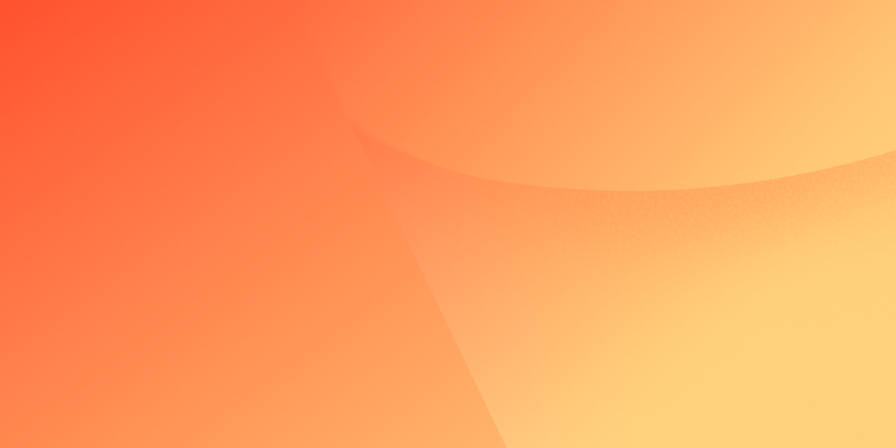
Reproduce this background procedurally as a Shadertoy shader.

```glsl
// Warm orange-to-yellow backdrop of three overlapping gradient sheets.
// A slanted line bounds the left sheet and a shallow arc bounds the top one;
// the arc casts a soft shadow, speckled by cellular noise, on the sheet below.

const vec2 CANVAS = vec2(2.0, 1.0);
const float BRIGHTEST = 0.82;

// Linear ramp: a start value plus a slope along each axis.
float ramp(vec2 p, float start, vec2 slope) {
    return start + dot(p, slope);
}

// Minimum of two values with a rounded corner of the given width.
float softMin(float a, float b, float width) {
    float h = clamp(0.5 + 0.5 * (b - a) / width, 0.0, 1.0);
    return mix(b, a, h) - width * h * (1.0 - h);
}

// Antialiased step across a signed distance.
float edge(float dist, float width) {
    return smoothstep(-width, width, dist);
}

// Warm palette, indexed by its green channel.
vec3 warmColor(float tone) {
    return vec3(1.0, tone, 0.61 * tone - 0.013);
}

// Depth of the arc below the top of the canvas.
float arcDepth(float x) {
    float dx = x - 1.406;
    float tail = max(-dx - 0.3, 0.0);
    return 0.426 - 0.258 * dx * dx - 0.5 * tail * tail;
}

vec2 hash2(vec2 cell) {
    vec3 q = fract(cell.xyx * vec3(0.1031, 0.1030, 0.0973));
    q += dot(q, q.yzx + 33.33);
    return fract((q.xx + q.yz) * q.zy);
}

// Cellular noise: distance to the closest scattered point, about -1..1.
float speckle(vec2 p) {
    vec2 cell = floor(p);
    float nearest = 2.0;
    for (int j = -1; j <= 1; j++) {
        for (int i = -1; i <= 1; i++) {
            vec2 neighbor = cell + vec2(i, j);
            nearest = min(nearest, distance(p, neighbor + hash2(neighbor)));
        }
    }
    return 2.2 * (nearest - 0.45);
}

void mainImage(out vec4 fragColor, in vec2 fragCoord) {
    // Position measured rightward and downward from the top left.
    vec2 uv = fragCoord / iResolution.xy;
    vec2 p = vec2(uv.x, 1.0 - uv.y) * CANVAS;
    float pixel = 1.0 / iResolution.y;

    // Signed distances to the slanted line and the arc.
    float lineDist = (p.x - 0.651 - 0.48 * p.y) * 0.9;
    float arcDist = p.y - arcDepth(p.x);

    // Tones of the three sheets.
    float leftTone = ramp(p, 0.32, vec2(0.155, 0.215));
    float lowerTone = softMin(ramp(p, 0.215, vec2(0.25, 0.28)), BRIGHTEST, 0.03);
    float upperTone = softMin(ramp(p, 0.265, vec2(0.24, 0.24)), 0.80, 0.04);

    // Shadow under the arc, deeper and grainier towards the right.
    float below = max(arcDist, 0.0);
    float falloff = exp(-below * below / 0.022);
    float rightward = smoothstep(0.9, 2.0, p.x);
    float shadow = falloff * mix(0.012, 0.085, rightward);
    float grain = speckle(p * 120.0);
    lowerTone -= shadow;
    lowerTone += 0.016 * grain * falloff * smoothstep(0.9, 1.5, p.x);

    // Pale rosy glow along the slanted line.
    vec3 lowerColor = warmColor(lowerTone);
    float glow = exp(-max(lineDist, 0.0) / 0.16) * smoothstep(0.15, 0.6, p.y);
    lowerColor.b += 0.03 * glow - 0.2 * shadow;

    // Stack the sheets; edges soften where they fade out at the top.
    float arcWidth = pixel + 0.02 * (1.0 - smoothstep(0.75, 0.95, p.x));
    float lineWidth = pixel + 0.02 * (1.0 - smoothstep(0.05, 0.2, p.y));
    vec3 color = mix(warmColor(upperTone), lowerColor, edge(arcDist, arcWidth));
    color = mix(warmColor(leftTone), color, edge(lineDist, lineWidth));

    // Faint paper grain over everything.
    color.gb += 0.003 * grain;
    fragColor = vec4(clamp(color, 0.0, 1.0), 1.0);
}
```
